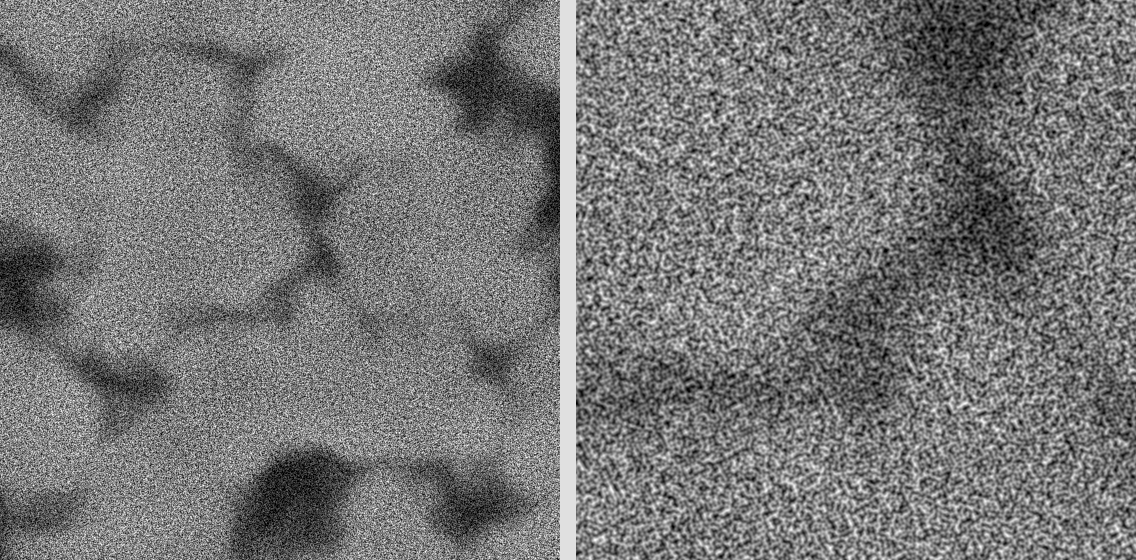
Left, the full canvas; right, a detail of the centre.
Give the GLSL for this texture, as a Shadertoy shader.

```glsl
// Grainy grey film with soft dark gaps between rounded pale patches.

// Integer hash of a lattice cell, giving two values in 0..1.
vec2 hash2(vec2 cell) {
    uvec2 q = uvec2(ivec2(cell)) * uvec2(1597334673u, 3812015801u);
    uint n = (q.x ^ q.y) * 1597334673u;
    n = (n ^ (n >> 15)) * 2246822519u;
    n ^= n >> 13;
    return vec2(n & 65535u, n >> 16) / 65535.0;
}

float cornerSlope(vec2 cell, vec2 offset) {
    float angle = 6.2831853 * hash2(cell).x;
    return dot(vec2(cos(angle), sin(angle)), offset);
}

float gradientNoise(vec2 p) {
    vec2 i = floor(p), f = fract(p);
    vec2 u = f * f * f * (f * (f * 6.0 - 15.0) + 10.0);
    vec2 e = vec2(1.0, 0.0);
    float low = mix(cornerSlope(i, f), cornerSlope(i + e, f - e), u.x);
    float high = mix(cornerSlope(i + e.yx, f - e.yx), cornerSlope(i + 1.0, f - 1.0), u.x);
    return mix(low, high, u.y);
}

mat2 rotation(float a) {
    return mat2(cos(a), sin(a), -sin(a), cos(a));
}

// Smoothed distance to the nearest scattered patch centre.
float patchDistance(vec2 p) {
    vec2 cell = floor(p);
    float sum = 0.0;
    for (int y = -1; y <= 1; y++) {
        for (int x = -1; x <= 1; x++) {
            vec2 id = cell + vec2(x, y);
            float spread = 0.87 + 0.3 * hash2(id + 71.0).x;
            float d = length(id + hash2(id) - p) * spread;
            sum += exp(-24.0 * d);
        }
    }
    return -log(sum) / 24.0;
}

void mainImage(out vec4 fragColor, in vec2 fragCoord) {
    vec2 uv = fragCoord / iResolution.y;

    // Bend the patches so that their outlines are uneven.
    vec2 p = rotation(0.45) * uv * 4.5 + 20.0;
    vec2 bend = vec2(gradientNoise(p * 1.3), gradientNoise(p * 1.3 + 37.0));
    bend += 0.45 * vec2(gradientNoise(p * 3.5 + 11.0), gradientNoise(p * 3.5 + 53.0));

    // Some gaps stay faint while others reach full darkness.
    float depth = patchDistance(p + 0.38 * bend) + 0.22 * gradientNoise(p * 0.9 + 15.0);
    depth += 0.08 * gradientNoise(p * 2.6 + 64.0);
    float gap = smoothstep(0.46, 0.89, depth);

    // Broad, faint changes of tone over the pale areas.
    float tone = 0.515 + 0.08 * gradientNoise(uv * 4.0 + 90.0)
               + 0.05 * gradientNoise(uv * 11.0 + 30.0);
    tone = mix(tone, 0.15, gap);

    // Turned layers of grain, strongest at the finest size.
    float grain = 0.35 * gradientNoise(rotation(0.8) * uv * 110.0 + 200.0)
                + 0.7 * gradientNoise(rotation(0.5) * uv * 210.0 + 400.0)
                + 1.25 * gradientNoise(rotation(1.1) * uv * 400.0 + 900.0);
    float grey = tone + grain * mix(0.46, 0.29, gap);

    fragColor = vec4(vec3(clamp(grey, 0.0, 1.0)), 1.0);
}
```
